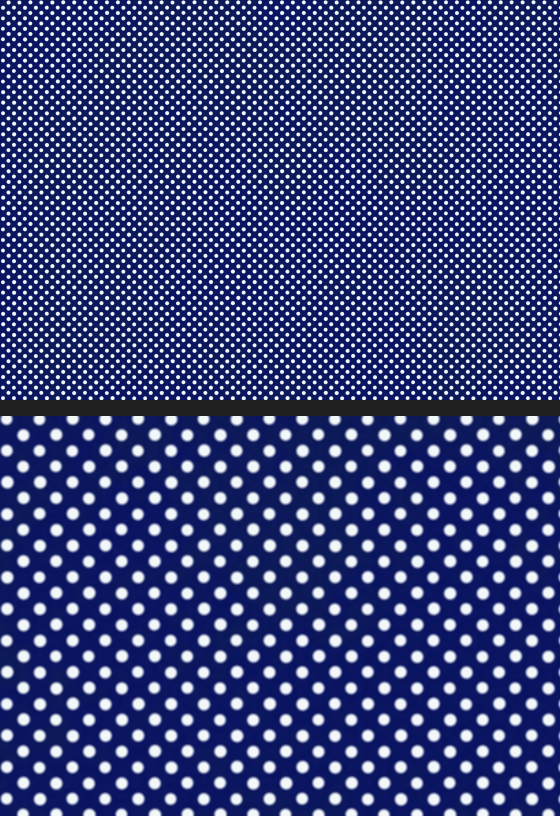
Top: the whole. Bottom: its middle third, enlarged.
Reproduce this pattern procedurally as a Shadertoy shader.

```glsl
// Staggered rows of small white polka dots on mottled navy cloth.

const vec2 REPEATS = vec2(51.2, 37.9);    // lattice cells across and up
const vec2 PHASE = vec2(0.78, 0.67);      // lattice origin, in cells
const float DOT_RADIUS = 0.0049;          // in canvas heights
const float EDGE_SOFTNESS = 0.0018;
const vec3 NAVY = vec3(0.04, 0.08, 0.38);
const vec3 DULL_NAVY = vec3(0.05, 0.10, 0.35);
const vec3 WHITE = vec3(0.95, 0.97, 0.98);

// Integer hash giving two values in 0..1
vec2 hash22(vec2 cell) {
    uvec2 h = uvec2(ivec2(cell) + 4096) * uvec2(1597u, 3812u);
    uint n = (h.x ^ h.y) * 747796405u + 277803u;
    n = ((n >> 15u) ^ n) * 2246822u;
    n = (n >> 13u) ^ n;
    return vec2(n & 65535u, (n >> 16u) & 65535u) / 65535.0;
}

float valueNoise(vec2 p) {
    vec2 cell = floor(p);
    vec2 f = fract(p);
    f = f * f * (3.0 - 2.0 * f);
    float low = mix(hash22(cell).x, hash22(cell + vec2(1, 0)).x, f.x);
    float high = mix(hash22(cell + vec2(0, 1)).x, hash22(cell + vec2(1, 1)).x, f.x);
    return mix(low, high, f.y);
}

// Distance to the nearest dot edge of one rectangular lattice
float dotDistance(vec2 lattice, vec2 cellSize, float radius, float seed) {
    vec2 id = round(lattice);
    vec2 variation = hash22(id + seed) - 0.5;
    vec2 offset = (lattice - id) * cellSize - variation * radius * 0.14;
    return length(offset) - radius * (1.0 + 0.08 * variation.x);
}

// Dyed cloth with a broad mottle and a fine grain
vec3 clothColor(vec2 p) {
    float mottle = valueNoise(p * 7.0) * 0.6 + valueNoise(p * 60.0) * 0.4;
    float grain = valueNoise(p * 240.0) - 0.5;
    return mix(NAVY, DULL_NAVY, smoothstep(0.35, 0.7, mottle)) + grain * 0.015;
}

void mainImage(out vec4 fragColor, in vec2 fragCoord) {
    vec2 uv = fragCoord / iResolution.xy;
    vec2 canvas = vec2(iResolution.x / iResolution.y, 1.0);
    vec2 p = uv * canvas;

    // Two lattices, half a cell apart, make the staggered rows
    vec2 lattice = uv * REPEATS - PHASE;
    vec2 cellSize = canvas / REPEATS;
    float d = 1.0;
    for (int i = 0; i < 2; i++) {
        float layer = float(i);
        d = min(d, dotDistance(lattice - 0.5 * layer, cellSize, DOT_RADIUS, layer * 137.0));
    }

    float edge = max(EDGE_SOFTNESS, 0.6 / iResolution.y);
    float coverage = 1.0 - smoothstep(-edge, edge, d);
    fragColor = vec4(mix(clothColor(p), WHITE, coverage), 1.0);
}
```
